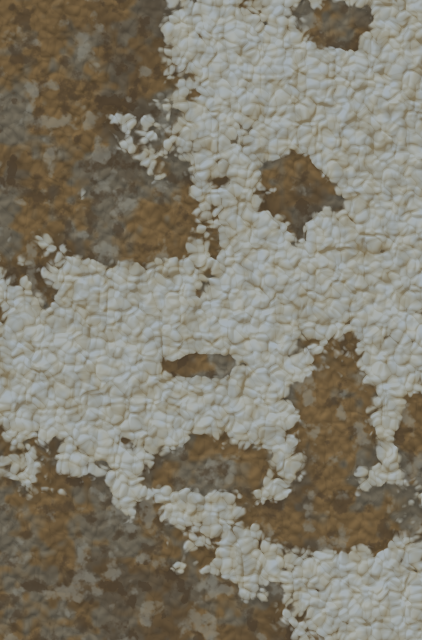
A Shadertoy shader for this texture:

```glsl
// Pale, lumpy crumbs scattered in drifts over a brown knitted cloth.

const vec3 CRUMB_SHADE = vec3(0.49, 0.45, 0.36);
const vec3 CRUMB_BODY  = vec3(0.59, 0.59, 0.55);
const vec3 CRUMB_LIGHT = vec3(0.66, 0.68, 0.68);
const vec3 CLOTH_BROWN = vec3(0.43, 0.35, 0.235);
const vec3 CLOTH_GREY  = vec3(0.40, 0.375, 0.32);
const vec3 CLOTH_DARK  = vec3(0.29, 0.24, 0.18);

// Bare patches of cloth: centre xy, radius zw, in canvas widths
const vec4 BARE[10] = vec4[10](
    vec4(0.12, 1.42, 0.32, 0.22), vec4(0.08, 1.18, 0.23, 0.32),
    vec4(0.28, 0.99, 0.20, 0.13), vec4(0.70, 1.07, 0.09, 0.09),
    vec4(0.80, 1.45, 0.08, 0.06), vec4(0.47, 0.65, 0.09, 0.03),
    vec4(0.50, 0.40, 0.16, 0.08), vec4(0.79, 0.48, 0.09, 0.20),
    vec4(0.80, 0.29, 0.19, 0.08), vec4(0.99, 0.46, 0.05, 0.13));

vec2 hash2(vec2 cell) {
    vec3 q = fract(cell.xyx * vec3(0.1031, 0.1030, 0.0973));
    q += dot(q, q.yzx + 33.33);
    return fract((q.xx + q.yz) * q.zy);
}

float noise(vec2 p) {
    vec2 i = floor(p), f = fract(p);
    f = f * f * (3.0 - 2.0 * f);
    float low  = mix(hash2(i).x, hash2(i + vec2(1, 0)).x, f.x);
    float high = mix(hash2(i + vec2(0, 1)).x, hash2(i + vec2(1, 1)).x, f.x);
    return mix(low, high, f.y);
}

float fbm(vec2 p) {
    float sum = 0.0, amp = 0.5;
    for (int k = 0; k < 4; k++) {
        sum += amp * noise(p);
        p = mat2(1.6, 1.2, -1.2, 1.6) * p + 7.3;
        amp *= 0.5;
    }
    return sum / 0.9375;
}

// Rounded grains of random height, one per cell, about 0 to 1
float lumps(vec2 p) {
    vec2 cell = floor(p);
    float top = 0.0;
    for (int y = -1; y <= 1; y++)
    for (int x = -1; x <= 1; x++) {
        vec2 c = cell + vec2(x, y), rnd = hash2(c);
        vec2 d = p - c - 0.1 - 0.8 * rnd;
        float size = 0.65 + 0.35 * hash2(c + 51.7).y;
        top = max(top, size * (1.0 - dot(d, d) / (size * size)));
    }
    return top;
}

float softEllipse(vec2 p, vec2 centre, vec2 radius, float angle) {
    vec2 d = p - centre;
    float c = cos(angle), s = sin(angle);
    d = vec2(c * d.x + s * d.y, c * d.y - s * d.x) / radius;
    return exp(-dot(d, d));
}

// Positive where crumbs lie, negative over bare cloth
float coverage(vec2 p) {
    float bare = softEllipse(p, vec2(0.20, 0.08), vec2(0.70, 0.27), -0.55);
    for (int k = 0; k < 10; k++)
        bare = max(bare, softEllipse(p, BARE[k].xy, BARE[k].zw, 0.0));
    return 0.38 - bare + 0.55 * (fbm(p * 6.0) - 0.5) + 0.75 * (fbm(p * 17.0 + 4.0) - 0.5);
}

float grainHeight(vec2 p) {
    vec2 warp = vec2(noise(p * 38.0), noise(p * 38.0 + 19.0)) - 0.5;
    p += 0.016 * warp;
    return 0.45 * lumps(p * 24.0) + 0.40 * lumps(p * 52.0 + 3.0) + 0.15 * noise(p * 110.0);
}

vec3 crumbColour(vec2 p, float height, float slope, float cover) {
    float tone = 0.56 + 1.15 * slope + 0.9 * (height - 0.60);
    tone += 0.35 * (fbm(p * 9.0 + 30.0) - 0.5) - 0.18 * (1.0 - smoothstep(0.0, 0.25, cover));
    vec3 colour = mix(CRUMB_SHADE, CRUMB_BODY, smoothstep(-0.1, 0.5, tone));
    colour = mix(colour, CRUMB_LIGHT, smoothstep(0.38, 0.95, tone));
    float tint = noise(p * 60.0 + 8.0) - 0.5;
    return colour + tint * vec3(0.025, 0.0, -0.045);
}

// Slanted stitches in columns, mirrored from one column to the next
float stitches(vec2 p) {
    p += 0.012 * (vec2(noise(p * 20.0), noise(p * 20.0 + 5.0)) - 0.5);
    float column = p.x * 34.0;
    float slant = abs(fract(column * 0.5) - 0.5) * 1.4;
    float row = fract(p.y * 30.0 + slant);
    return smoothstep(0.0, 0.45, row) * (1.0 - smoothstep(0.55, 1.0, row));
}

vec3 clothColour(vec2 p, float height, float slope, float edge) {
    float greyness = smoothstep(0.40, 0.62, fbm(p * 8.0 + 12.0) + 0.3 * (noise(p * 48.0) - 0.5));
    vec3 colour = mix(CLOTH_BROWN, CLOTH_GREY, greyness);
    colour *= 0.96 + 0.13 * (stitches(p) - 0.4) + 0.30 * slope + 0.25 * (height - 0.55);
    float pits = smoothstep(0.56, 0.76, fbm(p * 32.0 + 60.0));
    float hollow = smoothstep(0.52, 0.75, fbm(p * 7.0 + 41.0));
    colour = mix(colour, CLOTH_DARK, clamp(0.65 * pits + 0.5 * hollow, 0.0, 0.85));
    float dust = smoothstep(0.58, 0.78, fbm(p * 26.0 + 90.0) + 0.25 * (height - 0.55));
    colour = mix(colour, CRUMB_BODY * 0.92, 0.55 * dust);
    return colour * (1.0 - 0.10 * smoothstep(-0.22, 0.0, edge));
}

void mainImage(out vec4 fragColor, in vec2 fragCoord) {
    vec2 p = fragCoord / iResolution.x;
    vec2 toLight = vec2(-0.003, 0.0065);
    float height = grainHeight(p);
    float slope = height - grainHeight(p + toLight);
    float cover = coverage(p);
    float edge = cover + 0.45 * (height - 0.55);

    // Crumbs over cloth, with a soft lumpy border
    float crumbMask = smoothstep(-0.06, 0.07, edge);
    vec3 colour = mix(clothColour(p, height, slope, edge),
                      crumbColour(p, height, slope, cover), crumbMask);
    fragColor = vec4(colour, 1.0);
}
```
